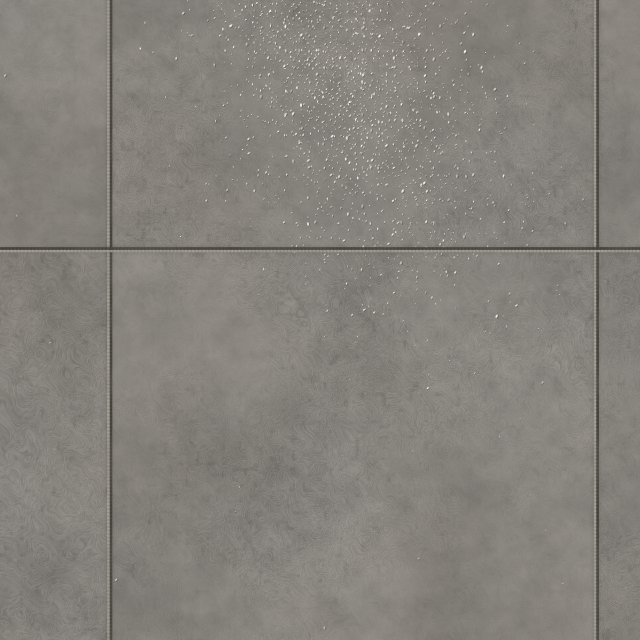
A Shadertoy shader for this texture:

```glsl
// Large grey stone tiles with thin bevelled joints and a patch of bright glints.
// Layered value noise gives the mottling and grain; joints are signed distances
// to a square grid; glints are jittered ellipses thinned by a tilted falloff.
#define PITCH 0.7604
#define GRID_ORIGIN vec2(0.1712, 0.6095)
#define JOINT_HALF 0.0021
#define STONE vec3(0.527, 0.512, 0.490)
#define JOINT_DARK vec3(0.29, 0.28, 0.25)
#define JOINT_LIGHT vec3(0.655, 0.64, 0.60)
#define GLINT vec3(0.96, 0.96, 0.92)
#define GLINT_CENTER vec2(0.54, 0.87)
#define GLINT_SPREAD vec2(0.245, 0.135)
#define GLINT_DENSITY 0.62

float hash(vec2 p) {
    vec3 q = fract(p.xyx * vec3(0.1031, 0.1030, 0.0973));
    q += dot(q, q.yzx + 33.33);
    return fract((q.x + q.y) * q.z);
}

float noise(vec2 p) {
    vec2 cell = floor(p), f = fract(p);
    f = f * f * (3.0 - 2.0 * f);
    float low = mix(hash(cell), hash(cell + vec2(1, 0)), f.x);
    float high = mix(hash(cell + vec2(0, 1)), hash(cell + vec2(1, 1)), f.x);
    return mix(low, high, f.y);
}

mat2 rotation(float angle) {
    float c = cos(angle), s = sin(angle);
    return mat2(c, s, -s, c);
}

float fbm(vec2 p) {
    float sum = 0.0, weight = 0.5;
    mat2 turn = rotation(0.65) * 2.03;
    for (int i = 0; i < 5; i++) {
        sum += weight * noise(p);
        p = turn * p + 17.3;
        weight *= 0.55;
    }
    return sum / 1.055;
}

// Soft-edged strip of a given half width around zero
float strip(float dist, float halfWidth, float pixel) {
    return 1.0 - smoothstep(halfWidth - 0.6 * pixel, halfWidth + 0.6 * pixel, abs(dist));
}

// Stone brightness: broad clouds, short diagonal strokes and fine pits
float stoneTone(vec2 uv, vec2 tile) {
    vec2 p = uv + 7.0 * tile + 20.0;
    float clouds = fbm(p * 5.5) - 0.5;
    float speckle = fbm(p * 38.0) - 0.5;
    vec2 slanted = rotation(0.65 + 0.5 * fbm(p * 3.0)) * p;
    float strokes = noise(slanted * vec2(85.0, 190.0)) - 0.5;
    float roughness = mix(0.35, 1.0, smoothstep(0.35, 0.6, fbm(p * 4.0 + 9.0)));
    float pits = smoothstep(0.72, 0.95, noise(p * 120.0));
    float tileShift = 0.02 * (hash(tile + 5.0) - 0.5);
    return 1.0 + tileShift + 0.20 * clouds + 0.15 * speckle
         + roughness * (0.13 * strokes - 0.06 * pits);
}

// Coverage of bright flecks (x) and the small shadows beside them (y)
vec2 glints(vec2 uv, float pixel) {
    vec2 local = rotation(-0.434) * (uv - GLINT_CENTER);
    vec2 falloff = local.yx / GLINT_SPREAD;
    float density = GLINT_DENSITY * exp(-dot(falloff, falloff));
    vec2 cover = vec2(0.0);
    for (int layer = 0; layer < 3; layer++) {
        float seed = float(layer) * 41.0;
        float scale = 82.0 + 23.0 * float(layer);
        vec2 p = rotation(0.4 * float(layer)) * uv * scale + seed + 200.0;
        vec2 cell = floor(p);
        vec2 jitter = vec2(hash(cell + 3.1), hash(cell + 8.7));
        vec2 offset = fract(p) - mix(vec2(0.3), vec2(0.7), jitter);
        float present = step(hash(cell + 15.9), density);
        float size = mix(0.08, 0.23, pow(hash(cell + 21.3), 2.0));
        float shine = mix(0.4, 1.0, hash(cell + 27.7));
        float lean = 0.4 * float(layer) + 0.6 + 1.2 * hash(cell + 31.1);
        vec2 axes = vec2(1.0, 1.7);
        float body = length(rotation(-lean) * offset * axes) - size;
        float shade = length(rotation(-lean) * (offset - vec2(0.12, -0.1)) * axes) - size;
        float blur = pixel * scale;
        cover.x = max(cover.x, present * shine * (1.0 - smoothstep(-blur, blur, body)));
        cover.y = max(cover.y, present * (1.0 - smoothstep(-blur, blur, shade)));
    }
    return cover;
}

void mainImage(out vec4 fragColor, in vec2 fragCoord) {
    vec2 uv = fragCoord / iResolution.xy;
    float pixel = 1.0 / min(iResolution.x, iResolution.y);
    vec2 grid = (uv - GRID_ORIGIN) / PITCH;
    vec2 edge = (fract(grid + 0.5) - 0.5) * PITCH;

    // Stone surface with a faint warm and cool drift
    vec3 color = STONE * stoneTone(uv, floor(grid));
    color += vec3(0.010, 0.0, -0.012) * (fbm(uv * 4.0 + 60.0) - 0.5);

    // Wet-looking flecks
    vec2 fleck = glints(uv, pixel);
    color *= 1.0 - 0.22 * fleck.y;
    color = mix(color, GLINT, fleck.x);

    // Joints: shaded bevel, dark groove and lit lip with fine ribs
    for (int axis = 0; axis < 2; axis++) {
        float d = edge[axis];
        float along = uv[1 - axis];
        float ribs = 0.94 + 0.06 * sin(along * 1130.0);
        float wear = 0.75 + 0.25 * noise(vec2(along * 30.0, float(axis) * 9.0));
        color *= 1.0 - 0.14 * exp(-pow(d / 0.0055, 2.0));
        color = mix(color, JOINT_DARK * ribs, wear * strip(d - 0.0022, JOINT_HALF, pixel));
        color = mix(color, JOINT_LIGHT * ribs, wear * strip(d + 0.0019, JOINT_HALF * 0.9, pixel));
    }
    fragColor = vec4(clamp(color, 0.0, 1.0), 1.0);
}
```
